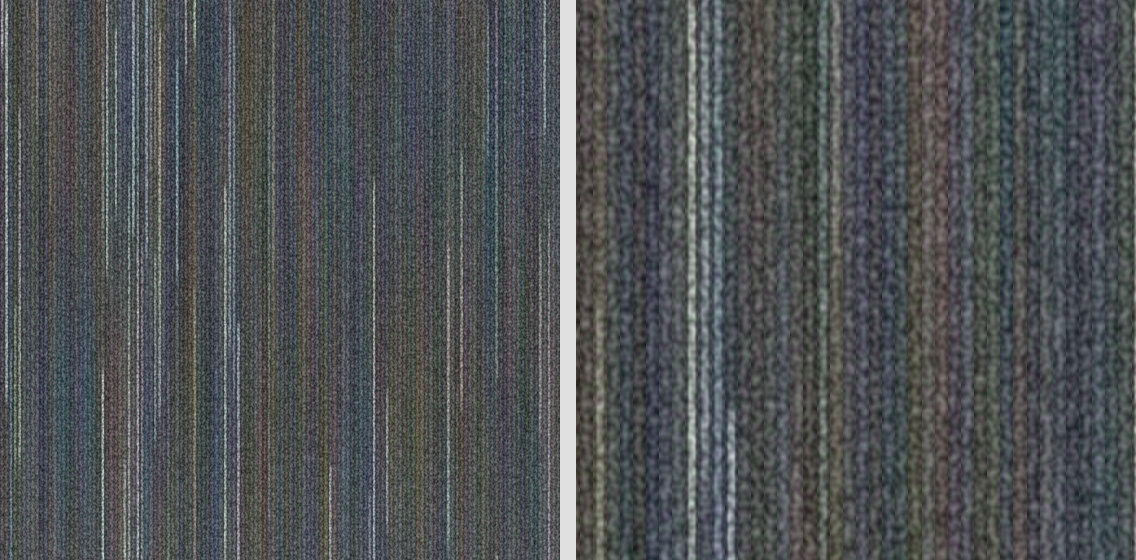
Left: the whole. Right: its middle third, enlarged.
Give the GLSL for this texture, as a WebGL 2 fragment shader.

```glsl
#version 300 es
precision highp float;
// Striped loop-pile carpet: narrow vertical yarn columns separated by dark grooves.
// Each column gets its own tone and a slowly drifting cool or warm tint, a few carry
// pale strands of limited length, and fine gradient noise breaks all of it into tufts.

#define COLUMNS 128.0
#define ROWS 230.0
#define BASE_COLOR vec3(0.292, 0.302, 0.309)
#define STRAND_COLOR vec3(0.275, 0.295, 0.290)
#define COOL_TINT vec3(-0.042, -0.006, 0.040)
#define PLUM_TINT vec3(0.020, -0.016, 0.018)
#define GRAIN 0.19
#define GROOVE_DEPTH 0.085
#define COLUMN_CONTRAST 0.065
#define STRAND_CHANCE 0.27
#define STRAND_LAYERS 3

uniform vec2 u_resolution;
out vec4 fragColor;

const float TAU = 6.2831853;

// Integer hash of a lattice point, 0 to 1
float hash(vec2 p) {
    uvec2 q = uvec2(ivec2(floor(p)) + 32768);
    uint h = q.x * 1597334677u ^ q.y * 3812015801u;
    h = (h ^ (h >> 16)) * 2246822519u;
    h = (h ^ (h >> 13)) * 3266489917u;
    return float((h ^ (h >> 16)) >> 8) / 16777216.0;
}

float cornerSlope(vec2 cell, vec2 offset) {
    float angle = TAU * hash(cell);
    return dot(vec2(cos(angle), sin(angle)), offset);
}

float gradientNoise(vec2 p) {
    vec2 cell = floor(p), f = p - cell;
    vec2 w = f * f * f * (f * (f * 6.0 - 15.0) + 10.0);
    vec2 e = vec2(1.0, 0.0);
    float low = mix(cornerSlope(cell, f), cornerSlope(cell + e, f - e), w.x);
    float high = mix(cornerSlope(cell + e.yx, f - e.yx),
                     cornerSlope(cell + 1.0, f - 1.0), w.x);
    return mix(low, high, w.y);
}

// Strength of the pale strands in one column at height y
float strands(float column, float y) {
    float total = 0.0;
    float cluster = 0.25 * gradientNoise(vec2(column * 0.17, 40.5));
    for (int i = 0; i < STRAND_LAYERS; i++) {
        float layer = 100.0 + 10.0 * float(i);
        float pick = hash(vec2(column, layer)) + cluster;
        float strength = smoothstep(1.0 - STRAND_CHANCE, 1.05, pick);
        float start = mix(-0.45, 0.9, hash(vec2(column, layer + 1.0)));
        float end = start + mix(0.25, 0.85, hash(vec2(column, layer + 2.0)));
        float span = smoothstep(start, start + 0.05, y)
                   * (1.0 - smoothstep(end - 0.02, end, y));
        total = max(total, strength * span);
    }
    return total;
}

void main() {
    vec2 uv = gl_FragCoord.xy / u_resolution;
    float x = uv.x * COLUMNS;
    float column = floor(x);
    float crown = 0.5 - 0.5 * cos(TAU * fract(x));

    // Tufts, shifted per column so the rows never line up
    float shift = 37.0 * hash(vec2(column, 7.0));
    float tuftY = uv.y * ROWS + shift;
    float fine = gradientNoise(vec2(x * 2.0, tuftY));
    float coarse = gradientNoise(vec2(x * 0.9 + 300.0, tuftY * 0.45));
    float grain = fine + 0.45 * coarse;

    // Column tone and drifting tint
    float tone = hash(vec2(column, 3.0)) - 0.5
               + 0.7 * gradientNoise(vec2(column * 0.37, uv.y * 2.5 + 60.0));
    float cool = 1.5 * gradientNoise(vec2(column * 0.19 + 0.3, uv.y * 1.8 + 20.0))
               + 0.9 * (hash(vec2(column, 5.0)) - 0.5);
    float plum = 1.6 * gradientNoise(vec2(column * 0.31 + 0.6, uv.y * 2.2 + 80.0))
               + 1.2 * gradientNoise(vec2(x * 1.3, tuftY * 0.6 + 500.0));

    vec3 color = BASE_COLOR + COLUMN_CONTRAST * tone;
    color += COOL_TINT * cool + PLUM_TINT * plum;
    color += 0.02 * (1.0 - smoothstep(0.0, 0.3, uv.y));

    // Grooves of uneven depth, then grain
    color += GROOVE_DEPTH * (crown - 0.5) * (1.0 + 1.2 * coarse);
    color += GRAIN * grain;

    // Pale strands along the crown of the yarn
    float pale = strands(column, uv.y) * smoothstep(0.05, 0.8, crown);
    color += STRAND_COLOR * pale * (1.0 + 0.5 * grain);

    fragColor = vec4(clamp(color, 0.0, 1.0), 1.0);
}
```
